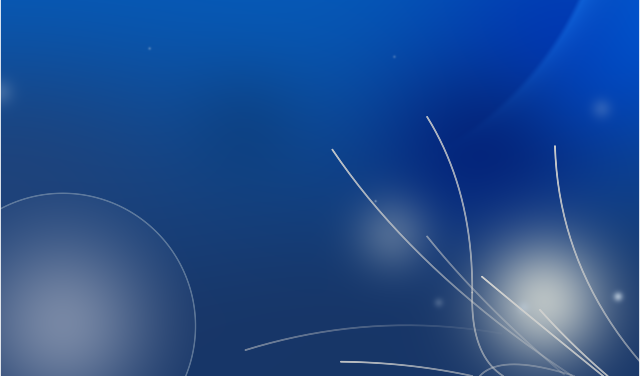
Give the GLSL for this background, as a Shadertoy shader.

```glsl
// Deep blue backdrop with soft light orbs, a ringed disc and thin curved strands.
// Colour comes from a vertical gradient tinted by Gaussian pools; strands are
// quadratic Bezier curves measured by segments. Unit of length: canvas height.

#define NAVY vec3(0.09, 0.21, 0.405)
#define AZURE vec3(0.02, 0.35, 0.72)
#define SLATE vec3(0.13, 0.26, 0.47)
#define ROYAL vec3(0.01, 0.13, 0.47)
#define COBALT vec3(0.0, 0.22, 0.71)
#define SHEEN vec3(0.0, 0.34, 0.82)
#define PEARL vec3(0.75, 0.78, 0.78)
#define HAZE vec3(0.49, 0.55, 0.66)
#define STRAND_WIDTH 0.0019
#define STRAND_STEPS 20
#define MARGIN 0.0022

const int STRANDS = 10;
const int ORBS = 8;

float pool(vec2 p, vec2 center, vec2 size) {
    vec2 q = (p - center) / size;
    return exp(-dot(q, q));
}

// Returns distance to the curve and the position along it.
vec2 bezierDistance(vec2 p, vec2 a, vec2 b, vec2 c) {
    vec2 nearest = vec2(1e5, 0.0);
    vec2 start = a;
    for (int i = 1; i <= STRAND_STEPS; i++) {
        float t = float(i) / float(STRAND_STEPS);
        vec2 end = mix(mix(a, b, t), mix(b, c, t), t);
        vec2 seg = end - start;
        float h = clamp(dot(p - start, seg) / dot(seg, seg), 0.0, 1.0);
        float d = length(p - start - seg * h);
        if (d < nearest.x) nearest = vec2(d, t + (h - 1.0) / float(STRAND_STEPS));
        start = end;
    }
    return nearest;
}

vec3 backdrop(vec2 p) {
    vec3 col = mix(NAVY, AZURE, smoothstep(0.1, 1.1, p.y));
    col = mix(col, SLATE, 0.8 * pool(p, vec2(0.0, 0.5), vec2(0.5, 0.34)));
    col = mix(col, vec3(0.04, 0.22, 0.45), 0.4 * pool(p, vec2(0.65, 0.65), vec2(0.16)));
    col = mix(col, COBALT, 0.92 * pool(p, vec2(1.52, 0.9), vec2(0.38, 0.32)));
    col = mix(col, ROYAL, 0.9 * pool(p, vec2(1.28, 0.6), vec2(0.27, 0.23)));

    // Sheen outside a large arc on the right, brightest along its rim
    float rim = length(p - vec2(0.733, 1.378)) - 0.891;
    float outside = smoothstep(-0.008, 0.012, rim);
    float reach = smoothstep(0.55, 1.05, p.y) * smoothstep(1.0, 1.3, p.x);
    float spread = smoothstep(0.0, 0.22, rim);
    col = mix(col, SHEEN, reach * (0.25 * outside + 0.6 * spread));
    col += vec3(0.06, 0.13, 0.12) * outside * reach * exp(-max(rim, 0.0) * 20.0);
    return col;
}

vec3 addOrbs(vec3 col, vec2 p, float pixel) {
    // Ringed disc
    float disc = length(p - vec2(0.167, 0.133)) - 0.353;
    float inside = smoothstep(pixel, -pixel, disc);
    col = mix(col, HAZE, inside * 0.93 * pool(p, vec2(0.167, 0.14), vec2(0.235)));
    float ring = smoothstep(pixel, 0.0, abs(disc) - 0.0007);
    col = mix(col, vec3(0.56, 0.64, 0.72), ring * 0.55);

    // Large soft lights
    col = mix(col, PEARL, 0.95 * pool(p, vec2(1.447, 0.197), vec2(0.165)));
    col = mix(col, PEARL, 0.34 * pool(p, vec2(1.044, 0.378), vec2(0.1)));

    // Small lights and specks: center, radius, strength
    vec4 lights[ORBS] = vec4[](
        vec4(1.600, 0.711, 0.026, 0.19), vec4(1.644, 0.211, 0.012, 0.75),
        vec4(1.167, 0.195, 0.012, 0.22), vec4(1.393, 0.182, 0.015, 0.40),
        vec4(0.000, 0.755, 0.034, 0.22), vec4(0.999, 0.465, 0.003, 0.50),
        vec4(0.398, 0.871, 0.004, 0.30), vec4(1.049, 0.849, 0.004, 0.25));
    for (int i = 0; i < ORBS; i++) {
        vec4 o = lights[i];
        col = mix(col, vec3(0.76, 0.82, 0.88), o.w * pool(p, o.xy, vec2(o.z)));
    }
    return col;
}

vec3 addStrands(vec3 col, vec2 p, float pixel) {
    vec2 root[STRANDS] = vec2[](
        vec2(0.884, 0.602), vec2(1.136, 0.689), vec2(1.256, 0.222), vec2(1.476, 0.611),
        vec2(1.136, 0.371), vec2(1.282, 0.264), vec2(1.436, 0.176), vec2(0.653, 0.069),
        vec2(0.907, 0.038), vec2(1.276, 0.0));
    vec2 bend[STRANDS] = vec2[](
        vec2(1.103, 0.277), vec2(1.258, 0.493), vec2(1.251, 0.056), vec2(1.486, 0.290),
        vec2(1.278, 0.193), vec2(1.422, 0.147), vec2(1.518, 0.084), vec2(0.989, 0.173),
        vec2(1.089, 0.036), vec2(1.333, 0.062));
    vec2 tip[STRANDS] = vec2[](
        vec2(1.522, 0.0), vec2(1.256, 0.222), vec2(1.338, 0.0), vec2(1.704, 0.036),
        vec2(1.500, 0.004), vec2(1.604, 0.0), vec2(1.616, 0.0), vec2(1.333, 0.113),
        vec2(1.256, 0.0), vec2(1.527, 0.0));
    // Opacity at root and tip
    vec2 fade[STRANDS] = vec2[](
        vec2(0.9, 0.25), vec2(0.85, 0.6), vec2(0.6, 0.5), vec2(0.95, 0.5),
        vec2(0.55, 0.2), vec2(1.0, 0.8), vec2(0.9, 0.8), vec2(0.5, 0.03),
        vec2(0.9, 0.5), vec2(0.45, 0.3));
    for (int i = 0; i < STRANDS; i++) {
        vec2 s = bezierDistance(p, root[i], bend[i], tip[i]);
        float line = smoothstep(pixel, 0.0, s.x - STRAND_WIDTH * 0.6);
        col = mix(col, vec3(0.82, 0.82, 0.81), line * mix(fade[i].x, fade[i].y, s.y));
    }
    return col;
}

void mainImage(out vec4 fragColor, in vec2 fragCoord) {
    vec2 p = fragCoord / iResolution.y;
    float pixel = 1.0 / iResolution.y;
    vec3 col = addStrands(addOrbs(backdrop(p), p, pixel), p, pixel);
    // Thin pale margins at both sides
    float side = min(p.x, iResolution.x / iResolution.y - p.x);
    col = mix(col, vec3(1.0), clamp((MARGIN - side) / pixel + 0.5, 0.0, 1.0));
    fragColor = vec4(col, 1.0);
}
```
